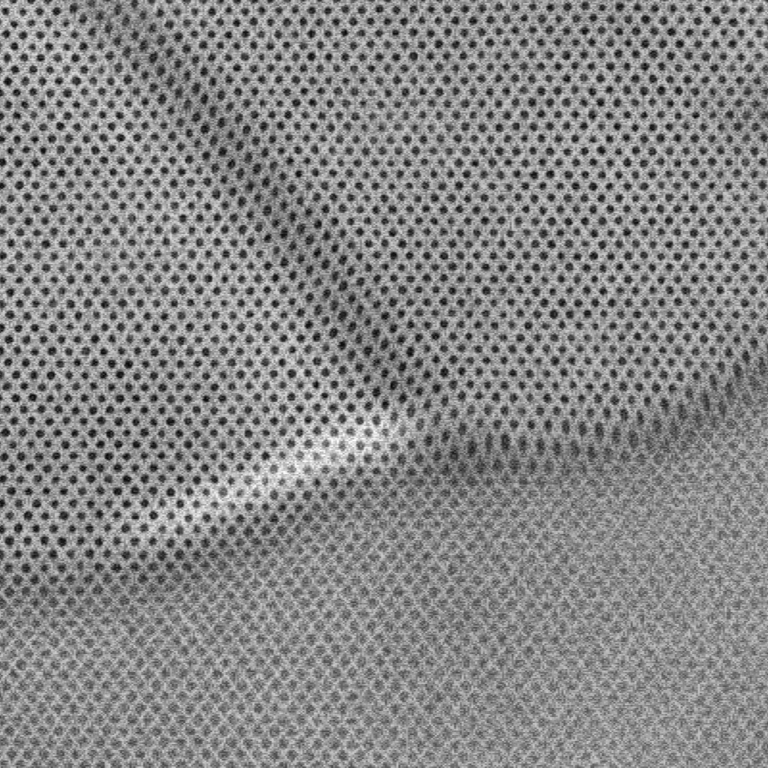
This pattern is drawn by a Shadertoy shader. Its source:

```glsl
#define REPEATS vec2(45.0, 33.0)
#define HOLE_RADIUS 0.0046
#define HOLE_SOFTNESS 0.0024
#define JITTER 0.10
#define CLOTH_TONE 0.605
#define HOLE_TONE 0.15
#define THREAD_LIGHT 0.09
#define GRAIN_AMOUNT 0.32
#define GRAIN_SCALE vec2(400.0, 512.0)

float hash(vec2 p) {
    vec3 q = fract(vec3(p.xyx) * 0.1031);
    q += dot(q, q.yzx + 33.33);
    return fract((q.x + q.y) * q.z);
}

float noise(vec2 p) {
    vec2 i = floor(p), f = fract(p);
    f = f * f * (3.0 - 2.0 * f);
    return mix(mix(hash(i), hash(i + vec2(1, 0)), f.x),
               mix(hash(i + vec2(0, 1)), hash(i + vec2(1, 1)), f.x), f.y);
}

float bell(float x, float width) {
    x /= width;
    return exp(-x * x);
}

// Height of the long crease that crosses the cloth
float creaseHeight(float x) {
    return 0.235 + 0.22 * x + 0.08 * x * x * x * x - 0.025 * sin(9.0 * x);
}

// Signed distance across the diagonal fold, positive to its right
float foldDistance(vec2 uv) {
    vec2 along = normalize(vec2(0.44, -0.54));
    vec2 rel = uv - vec2(0.13, 1.0);
    return dot(rel, vec2(-along.y, along.x)) + 0.012 * sin(rel.y * 9.0);
}

// Cloth coordinates bent by the folds
vec2 drape(vec2 uv, float fold, float crease, float upper) {
    vec2 p = uv;
    p.y -= 0.032 * smoothstep(-0.065, 0.065, fold) * upper;
    p.y += 0.010 * bell(crease, 0.07);
    p += 0.010 * (vec2(noise(uv * 4.0), noise(uv * 4.0 + 17.0)) - 0.5);
    p.x += 0.006 * sin(uv.y * 7.0 + uv.x * 3.0);
    return p;
}

// Staggered mesh: x = hole depth, y = thread coverage
vec2 mesh(vec2 p, float slack) {
    vec2 cell = p * REPEATS;
    vec2 diagonal = vec2(cell.x + cell.y, cell.x - cell.y);
    vec2 id = round(diagonal);
    vec2 f = diagonal - id;
    float thread = smoothstep(0.22, 0.48, max(abs(f.x), abs(f.y)));

    vec2 shift = vec2(hash(id), hash(id + 51.0)) - 0.5;
    f += JITTER * shift;
    vec2 offset = 0.5 * vec2(f.x + f.y, f.x - f.y) / REPEATS;
    float radius = HOLE_RADIUS * (0.9 + 0.25 * hash(id + 9.0)) * (1.0 + 0.25 * slack);
    float soft = HOLE_SOFTNESS * (1.0 + 0.7 * slack);
    float hole = 1.0 - smoothstep(radius - soft, radius + soft, length(offset));
    return vec2(hole * (0.78 + 0.22 * hash(id + 23.0)), thread);
}

// Broad light and shadow of the folds
float shading(vec2 uv, float fold, float crease, float upper) {
    float light = 0.07 * (noise(uv * 5.0 + 3.0) - 0.5);
    light -= 0.12 * bell(fold, 0.045) * upper;
    light += 0.035 * bell(fold + 0.10, 0.06) * upper;
    light -= 0.10 * bell(crease + 0.005, 0.04);
    float span = smoothstep(0.12, 0.24, uv.x) * smoothstep(0.66, 0.48, uv.x);
    light += 0.17 * bell(crease - 0.065, 0.03) * span;
    light -= 0.08 * bell(length((uv - vec2(1.0, 0.86)) * vec2(1.0, 1.6)), 0.09);
    light -= 0.05 * smoothstep(0.72, 1.0, uv.x) * bell(crease, 0.14);
    return light - 0.025 * (1.0 - upper);
}

void mainImage(out vec4 fragColor, in vec2 fragCoord) {
    vec2 uv = fragCoord / iResolution.xy;
    float crease = uv.y - creaseHeight(uv.x);
    float upper = smoothstep(-0.045, 0.045, crease);
    float fold = foldDistance(uv);

    vec2 weave = mesh(drape(uv, fold, crease, upper), 1.0 - upper);

    // Holes fade on the lower drape and along the bright ridge
    float faded = smoothstep(0.35, 0.85, uv.x) * smoothstep(0.05, -0.15, crease);
    float ridge = bell(crease - 0.06, 0.03) * bell(uv.x - 0.42, 0.22);
    float contrast = mix(0.40, 1.0, upper) * (1.0 - 0.45 * faded) * (1.0 - 0.55 * ridge);
    contrast *= 0.85 + 0.3 * noise(uv * 6.0 + 40.0);

    float tone = CLOTH_TONE + shading(uv, fold, crease, upper);
    tone += THREAD_LIGHT * (weave.y - 0.4) * (1.0 - 0.4 * faded);
    tone = mix(tone, HOLE_TONE, clamp(weave.x * contrast, 0.0, 1.0));

    // Film grain, stretched slightly along the rows
    float grain = noise(uv * GRAIN_SCALE + vec2(0.0, 0.5)) - 0.5;
    tone += GRAIN_AMOUNT * grain * mix(0.75, 1.0, smoothstep(0.1, 0.5, tone));

    fragColor = vec4(vec3(clamp(tone, 0.0, 1.0)), 1.0);
}
```
